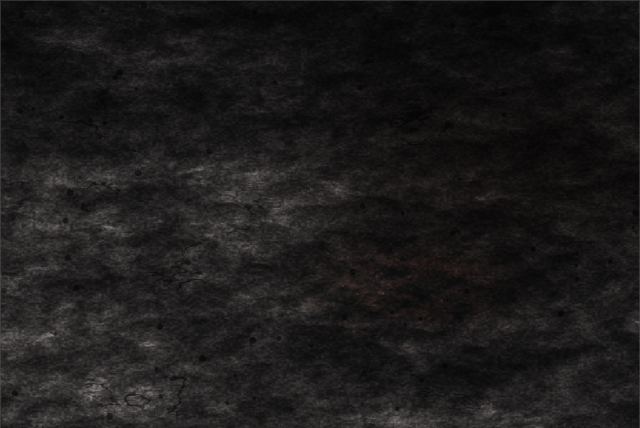
Give the GLSL for this texture, as a WebGL 2 fragment shader.

```glsl
#version 300 es
precision highp float;
// Dark weathered slate: horizontal streaks, fine grain, pits, cracks and a rusty stain.

#define TOP_TONE 0.048
#define LIGHT_GAIN 0.138
#define RIGHT_SHADE 0.5
#define STREAK_GAIN 2.0
#define MOTTLE_GAIN 1.3
#define GRAIN_GAIN 0.55
#define FLECK_GAIN 0.4
#define PIT_SCALE 26.0
#define SPECK_SCALE 105.0
#define RIM_WIDTH 0.0015
#define STONE_TINT vec3(1.03, 0.985, 0.975)
#define RUST_TINT vec3(1.38, 0.88, 0.82)

uniform vec2 u_resolution;
out vec4 fragColor;

float hash(vec2 p) {
    vec3 q = fract(p.xyx * vec3(0.1031, 0.1030, 0.0973));
    q += dot(q, q.yzx + 33.33);
    return fract((q.x + q.y) * q.z);
}

float valueNoise(vec2 p) {
    vec2 cell = floor(p), f = fract(p);
    f = f * f * (3.0 - 2.0 * f);
    float low = mix(hash(cell), hash(cell + vec2(1, 0)), f.x);
    float high = mix(hash(cell + vec2(0, 1)), hash(cell + vec2(1, 1)), f.x);
    return mix(low, high, f.y) - 0.5;
}

// Layered noise, centred on zero
float fbm(vec2 p) {
    float sum = 0.0, amp = 0.5;
    for (int i = 0; i < 5; i++) {
        sum += amp * valueNoise(p);
        p = mat2(1.98, 0.16, -0.16, 1.98) * p + 17.3;
        amp *= 0.56;
    }
    return sum;
}

// Coverage of scattered round dots, one candidate per cell
float dots(vec2 p, float scale, float share, float radius) {
    vec2 q = p * scale, cell = floor(q);
    float soft = scale / u_resolution.y, cover = 0.0;
    for (int y = -1; y <= 1; y++)
    for (int x = -1; x <= 1; x++) {
        vec2 id = cell + vec2(x, y);
        vec2 centre = id + vec2(hash(id + 3.7), hash(id + 51.1));
        float size = radius * (0.4 + 0.6 * hash(id + 91.3));
        float dot1 = 1.0 - smoothstep(size - soft * 0.5, size + soft, length(q - centre));
        cover = max(cover, dot1 * step(hash(id + 23.9), share));
    }
    return cover;
}

float blob(vec2 uv, vec2 centre, vec2 size) {
    vec2 d = (uv - centre) / size;
    return exp(-dot(d, d));
}

// Broad light over the slab
float slabLight(vec2 uv) {
    float tone = TOP_TONE + LIGHT_GAIN * pow(1.0 - uv.y, 0.85)
        * (1.0 - RIGHT_SHADE * smoothstep(0.3, 0.75, uv.x));
    tone += 0.045 * blob(uv, vec2(0.97, 0.1), vec2(0.2, 0.17));
    tone += 0.022 * blob(uv, vec2(0.3, 0.62), vec2(0.3, 0.16));
    tone *= 1.0 - 0.3 * blob(uv, vec2(0.25, 0.44), vec2(0.05, 0.13));
    tone *= 1.0 - 0.3 * blob(uv, vec2(0.72, 0.34), vec2(0.2, 0.12));
    tone *= 1.0 - 0.35 * blob(uv, vec2(0.83, 0.17), vec2(0.08, 0.035));
    return tone;
}

void main() {
    vec2 uv = gl_FragCoord.xy / u_resolution;
    vec2 p = gl_FragCoord.xy / u_resolution.y;
    float pixel = 1.0 / u_resolution.y;

    // Streaks bent by slow waves
    vec2 bent = p + 0.012 * vec2(sin(p.y * 9.0 + p.x * 3.0), sin(p.x * 6.0 + 2.0 * sin(p.y * 5.0)));
    float cloud = fbm(bent * vec2(3.2, 6.5) + 4.1);
    float streak = fbm(bent * vec2(5.0, 19.0) + 31.7 + 1.5 * cloud);
    float mottle = fbm(p * vec2(24.0, 48.0) + 8.3 + 2.0 * streak);
    float grain = valueNoise(p * vec2(150.0, 230.0)) + 0.6 * valueNoise(p * 310.0 + 7.0);
    float relief = STREAK_GAIN * (0.6 * cloud + 0.6 * streak) + MOTTLE_GAIN * mottle + GRAIN_GAIN * grain;

    // Pale scraped flecks gathered in patches
    float fleck = smoothstep(0.1, 0.27, fbm(bent * vec2(17.0, 58.0) + 63.0));
    relief += FLECK_GAIN * fleck * smoothstep(-0.08, 0.18, cloud + streak);

    // Broken dark cracks
    float vein = abs(fbm(bent * vec2(6.0, 13.0) + 77.0));
    float crack = 1.0 - smoothstep(0.004, 0.022, vein);
    relief -= 0.6 * crack * smoothstep(0.08, 0.2, fbm(p * vec2(5.0, 8.0) + 12.0));

    // Pits and dust
    relief -= 0.75 * dots(p, PIT_SCALE, 0.07, 0.19);
    float stain = blob(uv, vec2(0.64, 0.33), vec2(0.12, 0.09));
    relief += 0.4 * dots(p, SPECK_SCALE, 0.05, 0.3) * (0.45 + stain);

    // Stone colour and warm stain
    float tone = slabLight(uv) * exp(relief);
    float rust = stain * smoothstep(-0.25, 0.2, cloud + mottle);
    rust += 0.25 * blob(uv, vec2(0.8, 0.62), vec2(0.25, 0.2));
    vec3 colour = tone * mix(STONE_TINT, RUST_TINT, clamp(rust, 0.0, 1.0));

    // Thin pale rim on the top and sides
    float rimDistance = min(min(p.x, u_resolution.x * pixel - p.x), 1.0 - p.y);
    float rim = clamp((RIM_WIDTH - rimDistance) / pixel + 0.5, 0.0, 1.0);
    fragColor = vec4(mix(colour, vec3(0.32), 0.8 * rim), 1.0);
}
```
